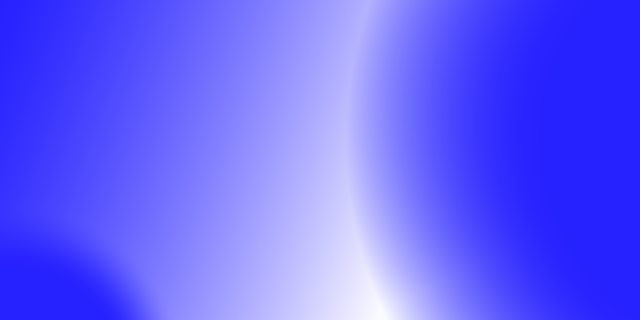
A WebGL 1 fragment shader for this background:

```glsl
precision highp float;

uniform vec2 u_resolution;

#define BLUE vec3(0.148, 0.128, 1.0)
#define WHITE vec3(1.0)
#define SLOPE_TILT 0.38
#define SLOPE_START -0.4
#define SLOPE_LENGTH 1.58
#define SLOPE_POWER 1.4
#define RIDGE_CENTER vec2(2.38, 0.56)
#define RIDGE_RADIUS 1.3
#define RIDGE_FALLOFF 0.65
#define SHADE_CENTER vec2(0.05, -0.17)
#define SHADE_RADIUS 0.5
#define SHADE_SOFTNESS 0.18

// Tilted brightness ramp, rising toward the lower right
float slopeLight(vec2 p) {
  float along = p.x - SLOPE_TILT * p.y;
  float t = clamp((along - SLOPE_START) / SLOPE_LENGTH, 0.0, 1.0);
  return 0.98 * pow(t, SLOPE_POWER);
}

// The ramp up to the curved ridge, then a fade to blue inside the disc
float foldLight(vec2 p) {
  vec2 offset = p - RIDGE_CENTER;
  float distanceToCenter = max(length(offset), 0.001);
  float depth = max(RIDGE_RADIUS - distanceToCenter, 0.0);
  vec2 ridgePoint = RIDGE_CENTER + offset * RIDGE_RADIUS / distanceToCenter;
  vec2 source = depth > 0.0 ? ridgePoint : p;
  float fade = max(1.0 - depth / RIDGE_FALLOFF, 0.0);
  return slopeLight(source) * fade * fade;
}

// Soft dark disc in the lower left corner
float cornerShade(vec2 p) {
  float edge = length(p - SHADE_CENTER) - SHADE_RADIUS;
  return smoothstep(-SHADE_SOFTNESS, 0.03, edge);
}

void main() {
  // One unit is the canvas height
  vec2 p = gl_FragCoord.xy / u_resolution.y;
  float light = foldLight(p) * cornerShade(p);
  gl_FragColor = vec4(mix(BLUE, WHITE, light), 1.0);
}
```
